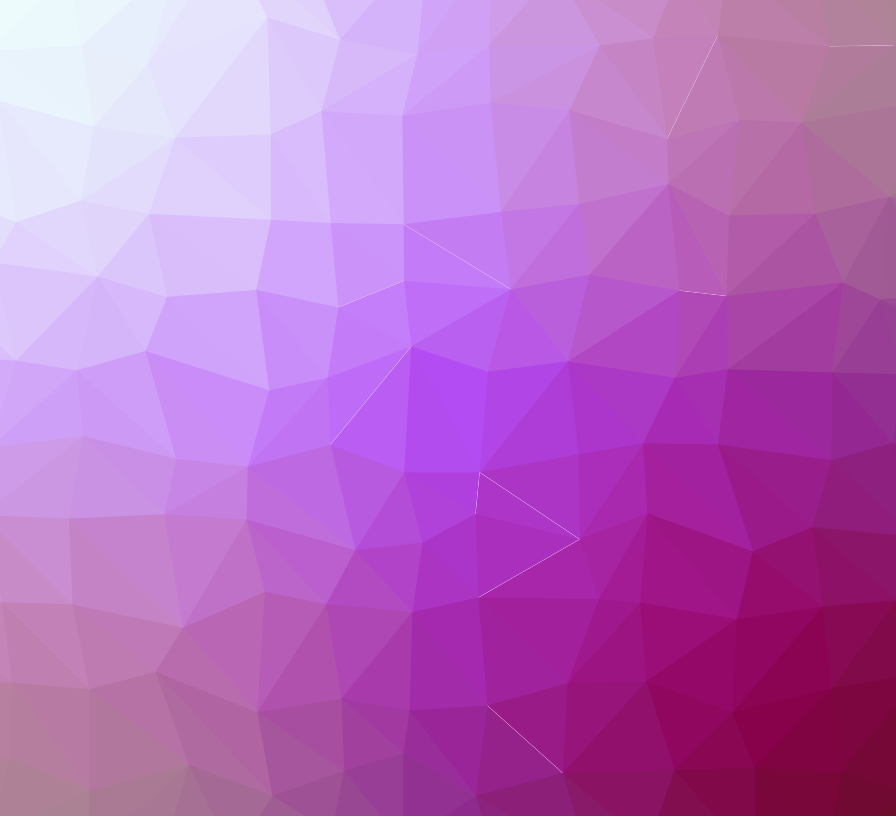
This background is drawn by a Shadertoy shader. Its source:

```glsl
// A low-poly sheet of flat triangles shading from icy white through violet to wine red.
// A jittered grid is split into triangles; each takes one colour, the mean of a
// horizontal and a vertical palette ramp read at its centroid.

const float ROWS = 10.0;                    // grid cells per canvas height
const vec2 GRID_SHIFT = vec2(0.07, 0.5);    // position of the first vertex, in cells
const float JITTER = 0.29;                  // largest vertex offset, in cells
const float SEAM_SHARE = 0.018;             // share of edges drawn as a pale seam
const vec3 SEAM_COLOR = vec3(0.93, 0.78, 0.95);

float hash(vec2 p) {
    return fract(sin(dot(p, vec2(127.1, 311.7))) * 43758.55);
}

float cross2(vec2 a, vec2 b) {
    return a.x * b.y - a.y * b.x;
}

// Colour ramp with evenly spaced stops
vec3 ramp(float t) {
    vec3 stops[9] = vec3[9](
        vec3(0.93, 0.99, 0.99), vec3(0.905, 0.93, 0.985), vec3(0.87, 0.79, 0.99),
        vec3(0.79, 0.56, 0.98), vec3(0.70, 0.29, 0.96), vec3(0.67, 0.19, 0.74),
        vec3(0.62, 0.06, 0.49), vec3(0.53, 0.00, 0.29), vec3(0.42, 0.05, 0.17));
    float s = clamp(t, 0.0, 1.0) * 8.0;
    int i = min(int(s), 7);
    return mix(stops[i], stops[i + 1], s - float(i));
}

// Mesh vertex of a grid node, in cells
vec2 vertex(vec2 node) {
    vec2 offset = vec2(hash(node + 3.7), hash(node + 41.3)) * 2.0 - 1.0;
    return node + JITTER * offset;
}

// Signed distance to the line a-b, positive on its left
float edgeDistance(vec2 p, vec2 a, vec2 b) {
    return cross2(b - a, p - a) / length(b - a);
}

// Seam opacity along an edge; the same for both triangles that share it
float seam(float d, vec2 a, vec2 b, float pixel) {
    float chosen = step(hash(floor((a + b) * 64.0)), SEAM_SHARE);
    return chosen * (1.0 - smoothstep(0.0, pixel, abs(d)));
}

// Flat colour weighted by coverage; the weight is kept in the fourth channel
vec4 triangle(vec2 p, vec2 a, vec2 b, vec2 c, float aspect, float pixel) {
    vec3 d = vec3(edgeDistance(p, a, b), edgeDistance(p, b, c), edgeDistance(p, c, a));
    float cover = smoothstep(-pixel, pixel, min(d.x, min(d.y, d.z)));
    vec2 center = ((a + b + c) / 3.0 + GRID_SHIFT) / ROWS;
    vec3 color = 0.5 * (ramp(center.x / aspect) + ramp(1.0 - center.y));
    float line = max(seam(d.x, a, b, pixel),
                     max(seam(d.y, b, c, pixel), seam(d.z, c, a, pixel)));
    return vec4(mix(color, SEAM_COLOR, 0.6 * line), 1.0) * cover;
}

// Smaller of the two signed areas made by cutting a quad along a-c
float cutQuality(vec2 a, vec2 b, vec2 c, vec2 d) {
    return min(cross2(b - a, c - a), cross2(c - a, d - a));
}

// One grid cell, cut along the diagonal that gives the fuller triangles
vec4 quad(vec2 p, vec2 node, float aspect, float pixel) {
    vec2 a = vertex(node);
    vec2 b = vertex(node + vec2(1.0, 0.0));
    vec2 c = vertex(node + vec2(1.0, 1.0));
    vec2 d = vertex(node + vec2(0.0, 1.0));
    if (cutQuality(a, b, c, d) > cutQuality(b, c, d, a)) {
        return triangle(p, a, b, c, aspect, pixel) + triangle(p, a, c, d, aspect, pixel);
    }
    return triangle(p, b, c, d, aspect, pixel) + triangle(p, b, d, a, aspect, pixel);
}

void mainImage(out vec4 fragColor, in vec2 fragCoord) {
    float aspect = iResolution.x / iResolution.y;
    float pixel = 0.7 * ROWS / iResolution.y;
    vec2 p = fragCoord / iResolution.y * ROWS - GRID_SHIFT;

    // Jitter may carry a neighbouring cell over this point
    vec4 sum = vec4(0.0);
    for (int y = -1; y <= 1; y++) {
        for (int x = -1; x <= 1; x++) {
            sum += quad(p, floor(p) + vec2(x, y), aspect, pixel);
        }
    }
    fragColor = vec4(sum.rgb / max(sum.a, 0.001), 1.0);
}
```
